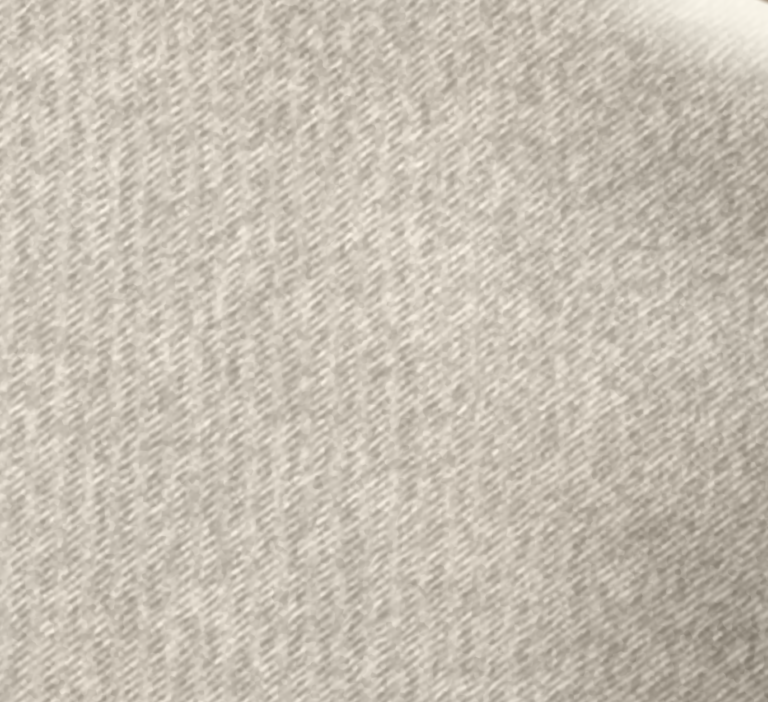
Give the GLSL for this texture, as a Shadertoy shader.

```glsl
// Soft beige ribbed knit cloth with slanted stitches, gentle folds and a bright corner.

const float TAU = 6.2831853;
const float RIBS = 25.0;           // vertical ribs per canvas height
const float COURSES = 71.0;        // stitch rows per canvas height
const float SLANT = 0.72;          // rise of a stitch over its run
const float STITCH_SOFT = 0.020;   // stroke contrast on the ribs
const float STITCH_DEEP = 0.066;   // stroke contrast between the ribs
const float RIB_CONTRAST = 0.021;
const float YARN_VARIATION = 0.115;
const float FIBRE_GRAIN = 0.125;
const float BLOTCHES = 0.030;
const float FOLD_DEPTH = 0.85;
const float BASE_TONE = 0.800;
const vec3 BEIGE_TINT = vec3(0.0, -0.031, -0.080);
const vec3 HIGHLIGHT = vec3(0.990, 0.975, 0.930);
const vec3 CORNER_SHADOW = vec3(0.56, 0.48, 0.40);

vec3 hash3(vec2 cell) {
    vec3 h = fract(cell.xyx * vec3(0.1031, 0.1030, 0.0973));
    h += dot(h, h.yxz + 33.33);
    return fract((h.xxy + h.yzz) * h.zyx);
}

// Cellular noise with blended cell values, centred on zero.
float softCells(vec2 p) {
    vec2 cell = floor(p);
    float total = 0.0;
    float weight = 0.0;
    for (int j = -1; j <= 1; j++) {
        for (int i = -1; i <= 1; i++) {
            vec2 id = cell + vec2(i, j);
            vec3 h = hash3(id + 200.0);
            vec2 d = id + 0.15 + 0.7 * h.xy - p;
            float w = exp(-5.0 * dot(d, d));
            total += w * h.z;
            weight += w;
        }
    }
    return total / weight - 0.5;
}

// Slow bends of the cloth.
vec2 drape(vec2 p) {
    return vec2(sin(p.y * 5.3 + p.x * 3.1), sin(p.x * 6.1 - p.y * 2.3)) * 0.004;
}

// Broad light and shade over the folds.
float foldShade(vec2 p) {
    float rightSide = smoothstep(0.62, 1.12, p.x);
    float lowFold = 1.0 - smoothstep(0.05, 0.60, p.y);
    float highFold = exp(-pow((p.y - 0.72 + 0.35 * (p.x - 1.0)) / 0.12, 2.0));
    float topShade = smoothstep(0.70, 1.0, p.y) * smoothstep(0.10, 0.50, p.x);
    float lightBand = exp(-pow((p.y - 0.68 + 0.30 * (p.x - 0.45)) / 0.17, 2.0));
    float lowerShade = 1.0 - smoothstep(0.0, 0.50, p.y);
    return -rightSide * (0.045 + 0.13 * lowFold + 0.10 * highFold)
           - 0.035 * topShade + 0.018 * lightBand
           - 0.025 * lowerShade * smoothstep(0.1, 0.6, p.x);
}

// Ribs, slanted stitches and yarn irregularities.
float knit(vec2 p) {
    vec2 q = p + drape(p);
    float wobble = softCells(q * 24.0);
    float ribPhase = q.x * RIBS + q.y * 0.9 * smoothstep(0.0, 0.4, p.x) + 0.15 * wobble;
    float rib = sin(TAU * ribPhase);
    float course = (q.y - SLANT * q.x) * COURSES + 0.35 * wobble;
    float gap = smoothstep(0.7, -0.7, rib);
    float ribFade = mix(1.0, 0.35, smoothstep(0.45, 1.0, p.x));
    float stroke = sin(TAU * course);
    float depth = mix(STITCH_SOFT, STITCH_DEEP, mix(0.5, gap, ribFade));
    float yarn = softCells(vec2(q.x * RIBS * 3.2, course));
    float fibre = softCells(q * 150.0);
    return stroke * depth * (1.0 + 0.8 * yarn)
           + rib * RIB_CONTRAST * ribFade
           + yarn * YARN_VARIATION + fibre * FIBRE_GRAIN;
}

void mainImage(out vec4 fragColor, in vec2 fragCoord) {
    vec2 p = fragCoord / iResolution.y;

    // Bright rolled edge at the upper right.
    float edge = dot(p - vec2(1.04, 0.965), normalize(vec2(0.35, 0.94)));
    float glow = smoothstep(-0.12, 0.035, edge) * smoothstep(0.72, 1.0, p.x);

    float blotch = softCells(p * 8.0) + 0.8 * softCells(p * 30.0 + 40.0);
    float tone = BASE_TONE + FOLD_DEPTH * foldShade(p) + BLOTCHES * blotch;
    tone += knit(p);

    vec3 warmth = vec3(0.006, 0.0, -0.004) * softCells(p * 5.0 + 80.0);
    vec3 color = tone + BEIGE_TINT + warmth;
    color = mix(color, HIGHLIGHT, 0.92 * glow);
    color = mix(color, CORNER_SHADOW, smoothstep(0.043, 0.054, edge) * smoothstep(1.06, 1.09, p.x));

    fragColor = vec4(clamp(color, 0.0, 1.0), 1.0);
}
```
